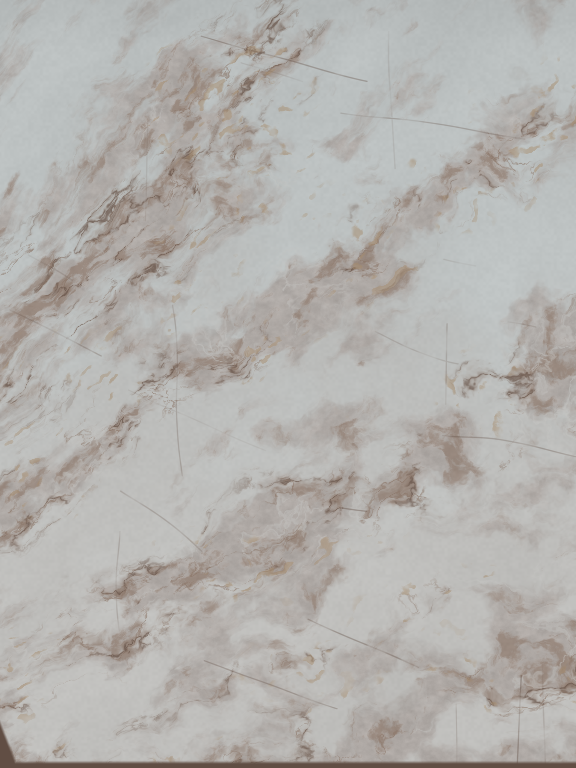
Reproduce this texture procedurally as a Shadertoy shader.

```glsl
#define PALE_COOL  vec3(0.735, 0.755, 0.755)
#define PALE_WARM  vec3(0.752, 0.750, 0.740)
#define STAIN      vec3(0.672, 0.645, 0.628)
#define RUST       vec3(0.540, 0.455, 0.400)
#define DARK_VEIN  vec3(0.380, 0.305, 0.265)
#define OCHRE      vec3(0.650, 0.550, 0.430)
#define VEIN_WIDTH 0.020
#define ROUGHNESS  0.57
#define SCRATCHES  22
#define SCRATCH_WIDTH 0.0004

// Drift bands: centre, half width, strength, right-hand end
const vec4 BANDS[5] = vec4[5](
    vec4( 0.56, 0.120, 1.05, 0.40),
    vec4( 0.33, 0.050, 0.75, 1.00),
    vec4( 0.12, 0.055, 0.95, 1.00),
    vec4(-0.02, 0.020, 0.45, 1.00),
    vec4(-0.10, 0.035, 0.95, 1.00));

float hash(vec2 p) {
    vec3 q = fract(p.xyx * 0.1031);
    q += dot(q, q.yzx + 33.33);
    return fract((q.x + q.y) * q.z);
}

float noise(vec2 p) {
    vec2 i = floor(p), f = fract(p);
    f = f * f * f * (f * (f * 6.0 - 15.0) + 10.0);
    return mix(mix(hash(i), hash(i + vec2(1, 0)), f.x),
               mix(hash(i + vec2(0, 1)), hash(i + vec2(1, 1)), f.x), f.y);
}

float fbm(vec2 p) {
    float sum = 0.0, total = 0.0, amp = 0.5;
    for (int i = 0; i < 6; i++) {
        sum += amp * noise(p);
        total += amp;
        p = mat2(1.6, 1.2, -1.2, 1.6) * p + 17.3;
        amp *= ROUGHNESS;
    }
    return sum / total;
}

// Thin line where a noise field crosses its middle value
float ridge(float field, float width) {
    float d = (field - 0.5) / width;
    return exp(-d * d);
}

float bandCover(float across, float x) {
    float cover = 0.0;
    for (int i = 0; i < 5; i++) {
        vec4 b = BANDS[i];
        float d = (across - b.x) / b.y;
        cover += b.z * exp(-d * d) * (1.0 - smoothstep(b.w - 0.07, b.w + 0.07, x));
    }
    return cover;
}

float segment(vec2 p, vec2 a, vec2 dir, float len) {
    p -= a;
    return length(p - dir * clamp(dot(p, dir), 0.0, len));
}

// Fine scratches: some falling to the right, some nearly upright
float scratches(vec2 p, float pixel) {
    float ink = 0.0;
    float skip = smoothstep(0.25, 0.6, noise(p * 45.0));
    p += 0.012 * (vec2(noise(p * 9.0), noise(p * 9.0 + 40.0)) - 0.5);
    for (int i = 0; i < SCRATCHES; i++) {
        float k = float(i) + 1.0;
        vec2 start = vec2(hash(vec2(k, 3.0)) * 0.75, hash(vec2(k, 8.0)));
        float tilt = hash(vec2(k, 12.0));
        float angle = i % 3 == 0 ? -1.68 + 0.2 * tilt : -0.65 + 0.55 * tilt;
        float len = mix(0.03, 0.25, hash(vec2(k, 21.0)));
        float d = segment(p, start, vec2(cos(angle), sin(angle)), len);
        float line = 1.0 - smoothstep(0.0, SCRATCH_WIDTH + pixel, d);
        ink = max(ink, line * mix(0.10, 0.42, hash(vec2(k, 30.0))));
    }
    return ink * mix(0.45, 1.0, skip);
}

void mainImage(out vec4 fragColor, in vec2 fragCoord) {
    float pixel = 1.0 / iResolution.y;
    vec2 p = fragCoord * pixel;

    // Flow coordinates: steep drift at the top, shallow at the bottom
    float across = (p.y - 0.42 * p.x) / (1.0 + 0.9 * p.x);
    vec2 flow = vec2(p.x + 0.5 * p.y, across);
    vec2 warp = vec2(fbm(p * 7.0), fbm(p * 7.0 + 50.0)) - 0.5;
    flow += warp * vec2(0.12, 0.08);
    float cover = bandCover(flow.y, p.x + 0.15 * warp.x);

    // Pale ground with soft clouds
    float cloud = fbm(flow * vec2(5.0, 11.0) + 70.0);
    vec3 col = mix(PALE_WARM, PALE_COOL, smoothstep(0.2, 0.8, p.y + 0.5 * (cloud - 0.5)));
    col += 0.06 * (cloud - 0.5);

    // Light pinkish stains with a coarse grain
    float blotch = fbm(flow * vec2(9.0, 22.0) + 5.0);
    float stain = smoothstep(0.40, 0.66, blotch + 0.24 * (cover - 0.55));
    col = mix(col, STAIN, 0.85 * stain);
    float grain = fbm(p * vec2(75.0, 90.0) + 15.0) - 0.5;
    col += 0.10 * grain * (0.12 + stain);

    // Rusty speckle gathered in the bands
    float mottle = fbm(flow * vec2(24.0, 52.0) + 11.0);
    float rust = smoothstep(0.50, 0.72, mottle + 0.35 * grain + 0.14 * (cover - 0.75)) * stain;
    col = mix(col, RUST, 0.62 * rust);

    // White wisps curling through the stains
    float wisp = ridge(fbm(p * 15.0 + warp * 2.5), 0.03);
    wisp *= smoothstep(0.42, 0.60, fbm(p * 7.0 + 90.0)) * smoothstep(0.05, 0.6, cover);
    col = mix(col, PALE_WARM + 0.015, 0.5 * wisp);

    // Broken brown veins with a soft halo and a dark core
    float field = fbm(flow * vec2(6.0, 16.0) + 23.0);
    float broken = smoothstep(0.43, 0.60, fbm(flow * vec2(10.0, 17.0) + 31.0) + 0.14 * (cover - 0.5));
    broken *= smoothstep(0.12, 0.65, cover);
    float speckle = smoothstep(0.30, 0.62, mottle + 0.5 * grain);
    col = mix(col, RUST, broken * speckle * 0.48 * ridge(field, VEIN_WIDTH * 2.0));
    col = mix(col, DARK_VEIN, broken * speckle * 0.60 * ridge(field, VEIN_WIDTH * 0.65));
    float fine = ridge(fbm(flow * vec2(13.0, 30.0) + 44.0), VEIN_WIDTH);
    col = mix(col, RUST, broken * speckle * 0.60 * fine);

    // Sparse ochre flecks
    float fleck = smoothstep(0.78, 0.92, noise(flow * vec2(50.0, 150.0)) + 0.4 * grain);
    fleck *= smoothstep(0.52, 0.62, fbm(p * 8.0 + 61.0)) * smoothstep(0.05, 0.4, cover);
    col = mix(col, OCHRE, 0.5 * fleck);

    // Scratches, faint grain and the shaded lower edge
    col = mix(col, DARK_VEIN, scratches(p, pixel));
    col += 0.018 * (noise(p * 260.0) - 0.5);
    col *= 1.0 - 0.04 * smoothstep(0.92, 1.0, p.y);
    float rim = min(p.y - 0.006, p.x + 0.4 * p.y - 0.022);
    col = mix(DARK_VEIN, col, smoothstep(-pixel, pixel + 0.003, rim));

    fragColor = vec4(clamp(col, 0.0, 1.0), 1.0);
}
```
